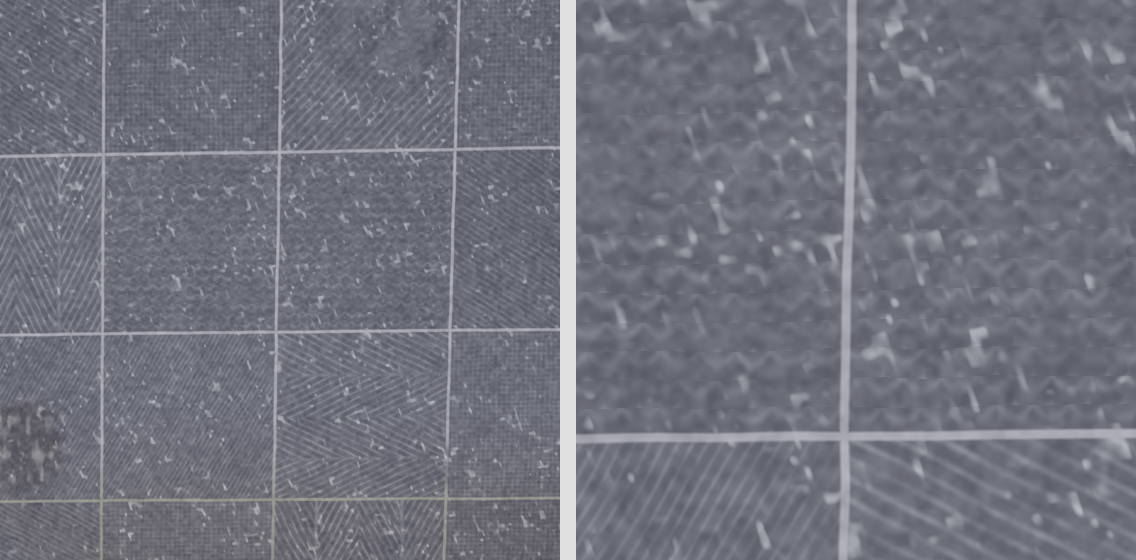
Left: the whole. Right: its middle third, enlarged.
Reproduce this texture procedurally as a WebGL 2 fragment shader.

```glsl
#version 300 es
precision highp float;
// Slate-blue patterned tiles, about three by three, parted by thin pale joints.
// A slightly skewed grid picks one engraving per tile (weave, scallops, hatching,
// chevrons); layered value noise adds grain, pale flecks and worn areas.

uniform vec2 u_resolution;
out vec4 fragColor;

const float TAU = 6.2831853;
const float TILE_SIZE = 0.31;
const float JOINT_HALF_WIDTH = 0.0027;
const float FINE_PITCH = 36.0;     // threads per tile
const float CHEVRON_PITCH = 12.0;
const float THREAD_GAIN = 0.22;
const float GRAIN_GAIN = 0.34;
const float FLECK_GAIN = 0.62;
const vec3 SLATE_DARK = vec3(0.345, 0.352, 0.402);
const vec3 SLATE_PALE = vec3(0.71, 0.72, 0.75);
const vec3 JOINT_COLOR = vec3(0.68, 0.685, 0.72);
const vec3 JOINT_AGED = vec3(0.60, 0.61, 0.56);
const vec3 WARM_STAIN = vec3(1.03, 0.985, 0.94);

const int WEAVE = 0, SCALLOP = 1, DIAGONAL = 2, CHEVRON_UP = 3,
          CHEVRON_SIDE = 4, HATCH_RISE = 5, HATCH_FALL = 6;
// Engraving of each tile, bottom row first
const int STYLES[16] = int[16](6, 0, 3, 0,  5, 5, 4, 0,  3, 1, 1, 6,  6, 0, 2, 0);

float hash(vec2 p) {
    vec3 q = fract(vec3(p.xyx) * 0.1031);
    q += dot(q, q.yzx + 33.33);
    return fract((q.x + q.y) * q.z);
}

float noise(vec2 p) {
    vec2 i = floor(p), f = fract(p);
    f = f * f * (3.0 - 2.0 * f);
    return mix(mix(hash(i), hash(i + vec2(1, 0)), f.x),
               mix(hash(i + vec2(0, 1)), hash(i + vec2(1, 1)), f.x), f.y);
}

// Thin bright crest once per unit of phase
float thread(float phase) {
    return pow(0.5 + 0.5 * cos(TAU * phase), 2.5);
}

// Skewed grid: joints lie on whole numbers
vec2 tileCoord(vec2 uv) {
    float col = (uv.x - mix(0.181, 0.186, uv.y)) / mix(0.306, 0.317, uv.y);
    float level = uv.y - uv.x * (0.004 + 0.015 * uv.y) - 0.105;
    float row = (sqrt(0.0818 + 0.044 * level) - 0.286) / 0.022;
    return vec2(col, row);
}

// Distance to a fold that repeats twice per tile
float fold(float x) {
    return 0.5 * abs(fract(2.0 * x) - 0.5);
}

float engraving(int style, vec2 f) {
    if (style == SCALLOP) {
        float arc = abs(sin(TAU * (f.x * 7.0 + 0.25 * floor(f.y * 18.0))));
        return 0.75 * thread(f.y * 18.0 + 0.45 * arc);
    }
    if (style == DIAGONAL) return 1.15 * thread((f.x - f.y) * 17.0);
    if (style == CHEVRON_UP) {
        float d = fold(f.x);
        float seam = 1.0 - smoothstep(0.004, 0.016, d);
        return 1.3 * max(thread((f.y - 2.0 * d) * CHEVRON_PITCH), seam);
    }
    if (style == CHEVRON_SIDE) {
        float d = fold(f.y);
        float seam = 0.6 * (1.0 - smoothstep(0.004, 0.014, d));
        return 1.2 * max(thread((f.x + 2.0 * d) * CHEVRON_PITCH), seam);
    }
    if (style == HATCH_RISE) return 0.8 * thread((f.x - 0.55 * f.y) * FINE_PITCH);
    if (style == HATCH_FALL) return 0.8 * thread((0.6 * f.x + f.y) * FINE_PITCH * 0.8);
    return 0.4 * (thread(f.x * FINE_PITCH) + thread(f.y * FINE_PITCH));
}

void main() {
    vec2 uv = gl_FragCoord.xy / u_resolution;
    float pixel = 1.0 / min(u_resolution.x, u_resolution.y);
    vec2 wobble = vec2(noise(uv * 24.0), noise(uv * 24.0 + 40.0)) - 0.5;
    vec2 grid = tileCoord(uv + 0.0016 * wobble);
    vec2 cell = clamp(floor(grid), -1.0, 2.0);
    int style = STYLES[int(cell.x) + 1 + 4 * (int(cell.y) + 1)];

    // Worn areas: smudged upper tile and a coarse patch at lower left
    float smudge = 1.0 - smoothstep(0.05, 0.17, length((uv - vec2(0.72, 0.93)) * vec2(0.8, 1.2)));
    float patchEdge = length((uv - vec2(0.045, 0.20)) / vec2(0.07, 0.10));
    float rough = 1.0 - smoothstep(0.75, 1.1, patchEdge + 0.4 * noise(uv * 50.0) - 0.2);

    // Engraved threads, broken up by wear
    float wear = 0.25 + 1.1 * noise(uv * vec2(60.0, 75.0) + 9.0);
    float threads = engraving(style, fract(grid + 0.006 * wobble)) * wear;
    threads *= (1.0 - 0.85 * smudge) * (1.0 - 0.8 * rough);

    // Grain and clustered pale flecks
    float grain = 0.6 * noise(uv * 130.0) + 0.4 * noise(uv * 230.0 + 17.0) - 0.5;
    vec2 slanted = vec2(uv.x + 0.35 * uv.y, uv.y - 0.2 * uv.x);
    float speck = smoothstep(0.62, 0.98, noise(slanted * vec2(150.0, 110.0) + 5.0));
    float cluster = smoothstep(0.35, 0.8, noise(uv * 52.0 + 71.0));
    float coarse = smoothstep(0.5, 0.9, noise(uv * vec2(120.0, 48.0) + 3.0));
    float cloud = noise(uv * vec2(16.0, 12.0)) - 0.5;
    float smear = noise(uv * vec2(42.0, 24.0) + 31.0) - 0.5;

    float tone = 0.17 + THREAD_GAIN * threads + GRAIN_GAIN * grain;
    tone += FLECK_GAIN * speck * cluster + 0.07 * cloud;
    tone += 0.28 * smudge * smear + rough * (0.42 * coarse - 0.13);
    tone += 0.06 * (hash(cell + 12.0) - 0.5);
    tone -= 0.16 * dot(uv - 0.48, uv - 0.48);
    vec3 color = mix(SLATE_DARK, SLATE_PALE, clamp(tone, -0.08, 1.0));
    float stain = max(0.75 * rough, (1.0 - smoothstep(0.0, 0.28, uv.y)) * (0.35 + 0.6 * noise(uv * 7.0)));
    color *= mix(vec3(1.0), WARM_STAIN, stain);

    // Pale joints, soft at the sides and aged toward the bottom
    vec2 gap = abs(grid - round(grid)) * TILE_SIZE;
    float soft = max(pixel, 0.0012);
    vec2 joint = 1.0 - smoothstep(JOINT_HALF_WIDTH - soft, JOINT_HALF_WIDTH + soft, gap);
    joint.x *= 1.0 - 0.65 * smoothstep(0.05, 0.02, length(uv - vec2(0.80, 0.17)));
    float cover = max(joint.x, joint.y) * (0.78 + 0.22 * noise(uv * 65.0 + 23.0));
    vec3 jointColor = mix(JOINT_AGED, JOINT_COLOR, smoothstep(0.08, 0.24, uv.y));
    color = mix(color, jointColor + 0.08 * grain, cover);

    fragColor = vec4(color, 1.0);
}
```
